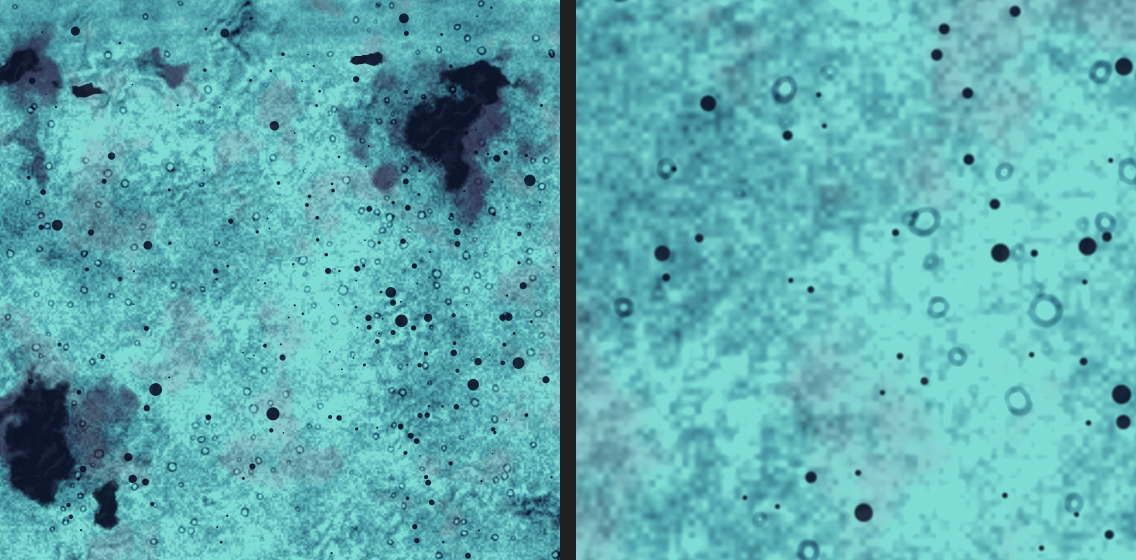
Left: the whole. Right: its middle third, enlarged.
Reproduce this texture procedurally as a WebGL 1 fragment shader.

```glsl
precision highp float;
uniform vec2 u_resolution;

const vec3 INK = vec3(0.04, 0.07, 0.15);
const vec3 DEEP = vec3(0.12, 0.25, 0.35);
const vec3 SLATE = vec3(0.18, 0.41, 0.48);
const vec3 MID_TEAL = vec3(0.26, 0.56, 0.61);
const vec3 TEAL = vec3(0.33, 0.67, 0.70);
const vec3 PALE = vec3(0.43, 0.79, 0.78);
const vec3 PLUM = vec3(0.22, 0.22, 0.35);
const vec3 DUST = vec3(0.46, 0.58, 0.63);

float hash(vec2 p) {
  vec3 q = fract(p.xyx * 0.1031);
  q += dot(q, q.yzx + 33.33);
  return fract((q.x + q.y) * q.z);
}

float noise(vec2 p) {
  vec2 i = floor(p), f = fract(p);
  f = f * f * (3.0 - 2.0 * f);
  return mix(mix(hash(i), hash(i + vec2(1, 0)), f.x),
             mix(hash(i + vec2(0, 1)), hash(i + vec2(1, 1)), f.x), f.y);
}

float fbm(vec2 p) {
  float sum = 0.0, weight = 0.5;
  for (int i = 0; i < 5; i++) {
    sum += weight * noise(p);
    p = mat2(1.6, 1.2, -1.2, 1.6) * p + 7.3;
    weight *= 0.5;
  }
  return sum;
}

// Positive inside an ellipse, 1 at its centre
float blot(vec2 p, vec2 centre, vec2 radius) {
  return 1.0 - length((p - centre) / radius);
}

// Signed distance and radius of the closest drop; drops crowd around focus
vec2 nearestDrop(vec2 p, float scale, vec2 focus, float spread, float density) {
  vec2 cell = floor(p * scale), best = vec2(1.0, 0.0);
  for (int j = -1; j <= 1; j++) {
    for (int i = -1; i <= 1; i++) {
      vec2 id = cell + vec2(i, j);
      vec2 centre = (id + 0.2 + 0.6 * vec2(hash(id + 3.0), hash(id + 17.0))) / scale;
      vec2 away = (centre - focus) / spread;
      float chance = density * (0.15 + exp(-dot(away, away)));
      float size = hash(id + 59.0);
      float radius = mix(0.06, 0.28, size * size) / scale;
      float d = length(p - centre) - radius;
      if (hash(id + 41.0) < chance && d < best.x) best = vec2(d, radius);
    }
  }
  return best;
}

float disc(vec2 drop) {
  return smoothstep(0.0012, -0.0012, drop.x);
}

// Dark rim minus a lighter middle
float bubble(vec2 drop) {
  float rim = smoothstep(0.0032, 0.0006, abs(drop.x));
  float middle = smoothstep(-0.001, -0.004, drop.x);
  return (rim - 0.5 * middle) * smoothstep(0.0015, 0.004, drop.y);
}

// Colour ramp from ink at 0 to pale teal at 1
vec3 ramp(float light) {
  float t = light * 5.0;
  vec3 c = mix(INK, DEEP, clamp(t, 0.0, 1.0));
  c = mix(c, SLATE, clamp(t - 1.0, 0.0, 1.0));
  c = mix(c, MID_TEAL, clamp(t - 2.0, 0.0, 1.0));
  c = mix(c, TEAL, clamp(t - 3.0, 0.0, 1.0));
  return mix(c, PALE, clamp(t - 4.0, 0.0, 1.6));
}

void main() {
  vec2 p = gl_FragCoord.xy / u_resolution;
  vec2 warp = vec2(fbm(p * 16.0), fbm(p * 16.0 + 40.0)) - 0.5;
  vec2 q = p + 0.09 * warp;
  float rough = fbm(p * 22.0 + 9.0) - 0.5;

  // Mottled wash, grain and brushed upper edge
  float light = 0.86 + 0.75 * (fbm(p * 5.0 + 2.0) - 0.5) + 0.6 * rough;
  float top = smoothstep(0.72, 1.0, p.y);
  float grain = 0.4 * noise(p * 256.0) + 0.3 * noise(p * 120.0 + 5.0) - 0.35;
  light += grain * mix(1.0, 0.5, top);
  light += top * (0.3 * noise(p * vec2(5.0, 70.0)) - 0.28);
  light += 0.1 * exp(-8.0 * dot(p - vec2(0.52, 0.52), p - vec2(0.52, 0.52)));

  // Embossed wrinkles in patches
  float patches = smoothstep(0.5, 0.68, fbm(p * 7.0 + 31.0));
  vec2 slope = vec2(0.003, -0.003);
  float relief = noise((q + slope) * 75.0) - noise((q - slope) * 75.0);
  light += 0.6 * patches * relief;

  // Broad stains and their ink cores
  float stain = blot(q, vec2(0.80, 0.77), vec2(0.16, 0.14));
  stain = max(stain, blot(q, vec2(0.83, 0.65), vec2(0.055, 0.09)));
  stain = max(stain, blot(q, vec2(0.65, 0.80), vec2(0.05, 0.035)));
  stain = max(stain, blot(q, vec2(0.05, 0.87), vec2(0.10, 0.09)));
  stain = max(stain, blot(q, vec2(0.055, 0.73), vec2(0.025, 0.07)));
  stain = max(stain, blot(q, vec2(0.10, 0.23), vec2(0.15, 0.13)));
  stain = max(stain, blot(q, vec2(0.29, 0.89), vec2(0.045, 0.03)));
  stain = max(stain, blot(q, vec2(0.96, 0.10), vec2(0.06, 0.04)));
  float core = blot(q, vec2(0.79, 0.77), vec2(0.06, 0.10));
  core = max(core, blot(q, vec2(0.85, 0.85), vec2(0.07, 0.03)));
  core = max(core, blot(q, vec2(0.03, 0.88), vec2(0.07, 0.04)));
  core = max(core, blot(q, vec2(0.15, 0.84), vec2(0.05, 0.018)));
  core = max(core, blot(q, vec2(0.075, 0.22), vec2(0.06, 0.12)));
  core = max(core, blot(q, vec2(0.20, 0.09), vec2(0.028, 0.06)));
  core = max(core, blot(q, vec2(0.65, 0.885), vec2(0.03, 0.014)));
  float soaked = smoothstep(-0.1, 0.45, stain + 1.6 * rough);
  float ink = smoothstep(0.0, 0.3, core + 1.2 * rough);
  float drip = smoothstep(0.0, 0.9, blot(q, vec2(0.44, 0.97), vec2(0.03, 0.13)));
  light -= 0.42 * soaked + 0.4 * drip;

  // Bubbles and ink spatter
  vec2 bent = p + 0.012 * warp;
  light -= 0.42 * bubble(nearestDrop(bent, 38.0, vec2(0.72, 0.56), 0.15, 0.7));
  light -= 0.42 * bubble(nearestDrop(bent, 48.0, vec2(0.42, 0.20), 0.11, 0.65));
  float spatter = disc(nearestDrop(p, 24.0, vec2(0.85, 0.36), 0.16, 0.45));
  spatter = max(spatter, disc(nearestDrop(p, 45.0, vec2(0.70, 0.52), 0.26, 0.25)));

  // Colour with plum and dusty tints
  vec3 colour = ramp(light);
  float dusty = smoothstep(0.55, 0.72, fbm(p * 12.0 + 63.0));
  colour = mix(colour, DUST * (0.5 + 0.6 * light), 0.5 * dusty);
  colour = mix(colour, PLUM, soaked * smoothstep(0.35, 0.65, fbm(p * 9.0 + 80.0)) * 0.75);
  vec3 inkColour = INK + 0.12 * max(relief, 0.0);
  colour = mix(colour, inkColour, max(0.95 * ink, 0.92 * spatter));
  gl_FragColor = vec4(clamp(colour, 0.0, 1.0), 1.0);
}
```
